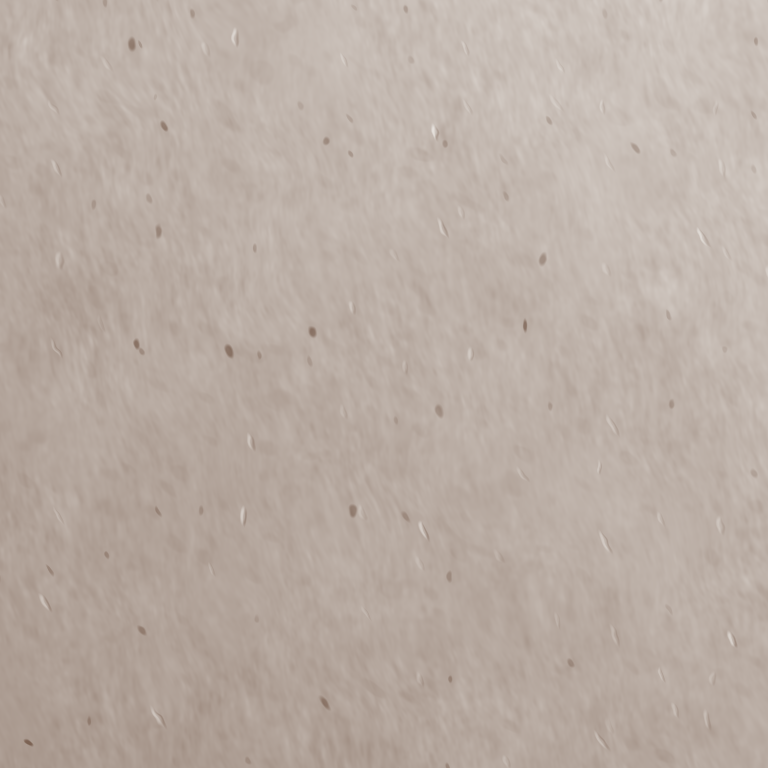
This texture is drawn by a WebGL 1 fragment shader. Its source:

```glsl
precision highp float;
// Draws a softly lit, warm grey plaster wall with leaning fibres, pits and small raised chips.
uniform vec2 u_resolution;

vec2 hash2(vec2 p) {
  vec2 k = vec2(dot(p, vec2(127.1, 311.7)), dot(p, vec2(269.5, 183.3)));
  return fract(sin(k) * 43758.545);
}

// Cellular noise: one smooth bump or dent of random strength per cell.
float bumps(vec2 p) {
  vec2 cell = floor(p);
  float sum = 0.0;
  for (int j = -1; j <= 1; j++) {
    for (int i = -1; i <= 1; i++) {
      vec2 id = cell + vec2(float(i), float(j));
      vec2 d = p - id - hash2(id);
      float k = max(0.0, 1.0 - dot(d, d));
      sum += k * k * k * (2.0 * hash2(id + 57.3).x - 1.0);
    }
  }
  return sum;
}

// Soft-edged ellipse, 1 inside and 0 outside.
float grain(vec2 d, vec2 radius) {
  return 1.0 - smoothstep(0.45, 1.25, length(d / radius));
}

// Scattered marks: dark pits, or pale chips with a shadow on their right.
float marks(vec2 p, float count, float share, float size) {
  vec2 id = floor(p * count);
  vec2 pick = hash2(id + count);
  vec2 shape = hash2(id + count + 19.7);
  vec2 d = p - (id + 0.25 + 0.5 * hash2(id + 3.1 * count)) / count;

  float lean = mix(-0.1, 0.65, shape.x);
  d = vec2(d.x + lean * d.y, d.y);
  vec2 radius = size * vec2(mix(0.32, 0.55, pick.y), mix(0.6, 1.4, shape.y));

  float pit = -1.7 * grain(d, radius);
  float shadow = grain(d - radius * vec2(0.8, -0.25), radius * vec2(0.8, 1.0));
  float chip = 1.1 * grain(d, radius) - 0.9 * shadow;
  float mark = mix(pit, chip, step(0.52, shape.y));
  return mark * step(pick.x, share) * mix(0.5, 1.1, hash2(id + 91.0).y);
}

void main() {
  vec2 uv = gl_FragCoord.xy / u_resolution;

  // Uneven trowelling bends the fibres, which lean to the upper left.
  vec2 bend = vec2(bumps(uv * 11.0), bumps(uv * 11.0 + 40.0));
  vec2 wobble = vec2(bumps(uv * 95.0 + 7.0), bumps(uv * 95.0 + 71.0));
  vec2 p = uv + 0.012 * bend;
  vec2 fibre = vec2(p.x + 0.24 * p.y, p.y);

  // Light falls from the upper right.
  float tone = -0.17 + 0.5 * uv.x + 0.77 * uv.y + 0.25 * uv.x * uv.y;

  // Broad stains and small slanted smudges.
  float stain = bumps(p * 6.0 + 13.0);
  tone += 0.13 * stain;
  tone += 0.13 * bumps(fibre * vec2(26.0, 20.0) + 2.0 * wobble * 0.2);
  float smudge = bumps(vec2(p.x + 0.9 * p.y, p.y - 0.4 * p.x) * vec2(44.0, 36.0) + 5.0);
  tone -= 0.2 * smoothstep(0.25, 0.9, smudge);

  // Fibrous grain at three sizes.
  float rough = 1.0 + 0.5 * bumps(uv * 8.0 + 23.0);
  float fibres = 0.13 * bumps(fibre * vec2(72.0, 24.0) + 31.0)
    + 0.17 * bumps(fibre * vec2(150.0, 48.0))
    + 0.11 * bumps(fibre * vec2(230.0, 105.0) + 17.0);
  tone += rough * fibres;

  // A few strong marks among many faint ones.
  vec2 ragged = uv + 0.0016 * wobble;
  tone += marks(ragged, 8.0, 0.55, 0.0095);
  tone += 0.55 * marks(ragged + 0.037, 15.0, 0.35, 0.0075);

  vec3 shade = vec3(0.68, 0.62, 0.58);
  vec3 lit = vec3(0.78, 0.74, 0.71);
  gl_FragColor = vec4(mix(shade, lit, tone), 1.0);
}
```
